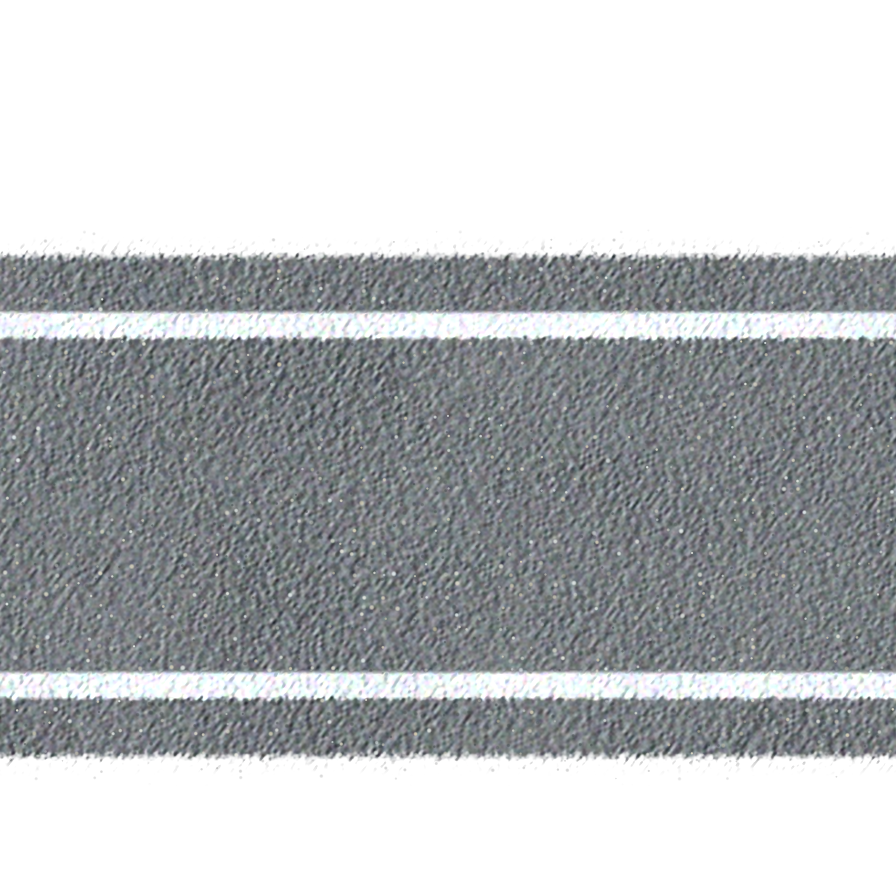
This texture is drawn by a Shadertoy shader. Its source:

```glsl
#define ROAD_BOTTOM 0.157
#define ROAD_TOP 0.713
#define LINE_LOW 0.2350
#define LINE_HIGH 0.6370
#define LINE_HALF 0.0145
#define GRAIN_SCALE 250.0
#define GRAIN_CONTRAST 0.30
#define GLINT_CELLS 85.0
#define GLINT_SHARE 0.17
#define ASPHALT vec3(0.465, 0.484, 0.499)
#define PAINT vec3(0.94, 0.965, 0.985)

float hash(vec2 p) {
    vec3 q = fract(vec3(p.xyx) * 0.1031);
    q += dot(q, q.yzx + 33.33);
    return fract((q.x + q.y) * q.z);
}

float noise(vec2 p) {
    vec2 cell = floor(p), f = fract(p);
    f = f * f * (3.0 - 2.0 * f);
    float low = mix(hash(cell), hash(cell + vec2(1, 0)), f.x);
    float high = mix(hash(cell + vec2(0, 1)), hash(cell + vec2(1, 1)), f.x);
    return mix(low, high, f.y);
}

// Soft band around a centre height
float band(float y, float centre, float halfWidth, float blur) {
    return 1.0 - smoothstep(halfWidth - blur, halfWidth + blur, abs(y - centre));
}

// Sparse round chips; x is coverage, y is a random tint
vec2 chips(vec2 uv, float cells, float share, float seed) {
    vec2 p = uv * cells;
    vec2 cell = floor(p);
    vec2 id = cell + seed;
    vec2 centre = 0.25 + 0.5 * vec2(hash(id + 17.3), hash(id + 71.9));
    float radius = mix(0.12, 0.25, hash(id + 41.7));
    float spot = 1.0 - smoothstep(radius * 0.3, radius * 1.3, length(p - cell - centre));
    return vec2(spot * step(hash(id), share), hash(id + 93.1));
}

void mainImage(out vec4 fragColor, in vec2 fragCoord) {
    vec2 uv = fragCoord / iResolution.xy;

    // Embossed grain, stretched along a rising diagonal
    vec2 slanted = vec2(dot(uv, vec2(0.8, -0.6)), dot(uv, vec2(0.6, 0.8)));
    vec2 g = slanted * GRAIN_SCALE * vec2(1.1, 0.7) + 300.0;
    float relief = noise(g) - noise(g + vec2(1.1, 0.25));
    float fine = noise(uv * GRAIN_SCALE * 1.35 + 90.0) - 0.5;
    float patches = noise(uv * 7.0 + 4.0) * 0.6 + noise(uv * 19.0 + 31.0) * 0.4 - 0.5;
    float grain = relief * (0.85 - 0.5 * patches) + fine * 0.35;

    // Asphalt with a slight colour scatter
    vec3 scatter = vec3(noise(uv * 210.0 + 11.0), noise(uv * 210.0 + 57.0),
                        noise(uv * 210.0 + 123.0)) - 0.5;
    vec3 road = ASPHALT + grain * GRAIN_CONTRAST + patches * 0.055 + scatter * 0.06;

    // Dark pits and pale stone glints
    vec2 pit = chips(uv + 0.003, GLINT_CELLS, 0.22, 211.0);
    road = mix(road, vec3(0.25, 0.28, 0.29), pit.x * 0.5);
    vec2 glint = chips(uv, GLINT_CELLS, GLINT_SHARE, 5.0);
    vec3 stone = mix(vec3(0.84, 0.80, 0.68), vec3(0.90, 0.94, 0.95), glint.y);
    road = mix(road, stone, glint.x * mix(0.35, 0.95, hash(floor(uv * GLINT_CELLS) + 8.0)));

    // Worn paint lines with ragged borders
    float ragged = uv.y + relief * 0.0025 + fine * 0.002;
    float lines = max(band(ragged, LINE_LOW, LINE_HALF, 0.003),
                      band(ragged, LINE_HIGH, LINE_HALF, 0.003));
    float wear = noise(vec2(uv.x * 11.0, uv.y * 30.0) + 7.0);
    float flakes = smoothstep(0.05, 0.75, -grain) * mix(0.65, 0.25, wear);
    vec3 paint = PAINT + grain * 0.16 + scatter * 0.16 + wear * 0.05;
    paint = mix(paint, vec3(0.55, 0.63, 0.68), flakes);
    road = mix(road, paint, lines);

    // Crumbled road edges on white
    float middle = 0.5 * (ROAD_TOP + ROAD_BOTTOM);
    float halfRoad = 0.5 * (ROAD_TOP - ROAD_BOTTOM);
    float outside = abs(uv.y - middle) - halfRoad;
    float crumble = relief * 0.004 + fine * 0.004;
    float cover = 1.0 - smoothstep(-0.005, 0.006, outside + crumble);

    // Faint dust fading away beyond the edges
    float dust = smoothstep(0.2, 0.7, -grain) * 0.22;
    dust *= 1.0 - smoothstep(0.0, 0.025, outside);
    dust += chips(uv, 110.0, 0.08, 401.0).x * 0.16 * (1.0 - smoothstep(0.02, 0.035, outside));
    vec3 ground = vec3(1.0 - dust);

    fragColor = vec4(clamp(mix(ground, road, cover), 0.0, 1.0), 1.0);
}
```
